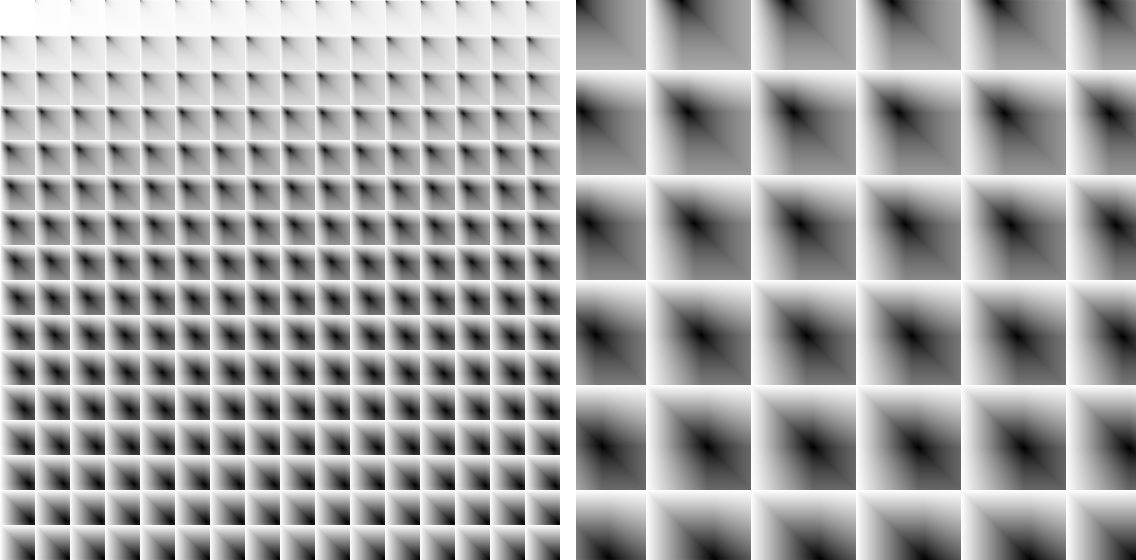
Left, the full canvas; right, a detail of the centre.
A Shadertoy shader for this pattern:

```glsl
const float GRID = 16.0;           // cells across and down
const int SAMPLES = 4;             // antialiasing samples per axis
const float MIN_CHANNEL = 1e-5;    // guards the division at black

// HSV saturation: 0 for greys, 1 for pure hues
float saturation(vec3 rgb) {
    float low = min(rgb.r, min(rgb.g, rgb.b));
    float high = max(rgb.r, max(rgb.g, rgb.b));
    return 1.0 - low / max(high, MIN_CHANNEL);
}

// RGB cube cut into blue slices, laid out row by row from the top left
vec3 cubeColor(vec2 uv) {
    vec2 grid = uv * GRID;
    vec2 cell = clamp(floor(grid), 0.0, GRID - 1.0);
    float slice = (cell.y * GRID + cell.x) / (GRID * GRID - 1.0);
    return vec3(grid - cell, slice);
}

void mainImage(out vec4 fragColor, in vec2 fragCoord) {
    // Average a regular grid of samples inside the pixel
    float total = 0.0;
    for (int j = 0; j < SAMPLES; j++) {
        for (int i = 0; i < SAMPLES; i++) {
            vec2 offset = (vec2(i, j) + 0.5) / float(SAMPLES) - 0.5;
            vec2 uv = (fragCoord + offset) / iResolution.xy;
            uv.y = 1.0 - uv.y;
            total += saturation(cubeColor(uv));
        }
    }
    float grey = total / float(SAMPLES * SAMPLES);
    fragColor = vec4(vec3(grey), 1.0);
}
```
